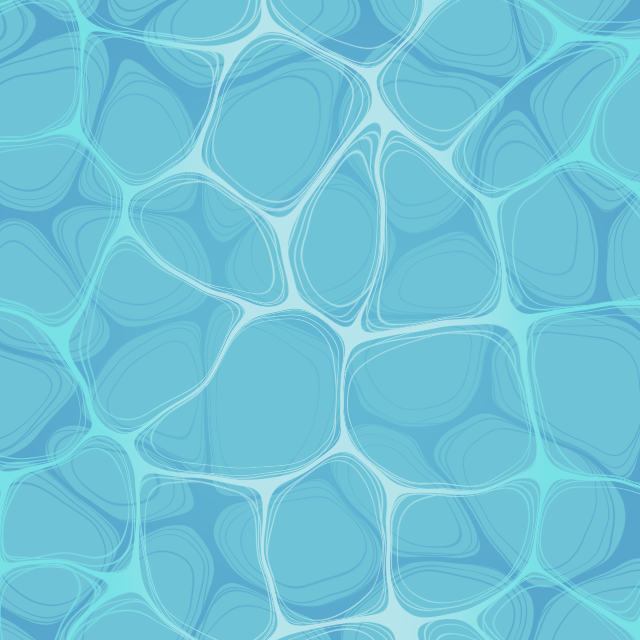
A Shadertoy shader for this texture:

```glsl
// Sunlit pool water: a pale caustic web over a blue, fainter shadow web.
// Each web is a warped Voronoi diagram whose edge distances are blended by a
// smooth minimum, which rounds the cells; thin looser strands run beside it.

vec2 hash22(vec2 p) {
    vec3 q = fract(p.xyx * vec3(0.1031, 0.1030, 0.0973));
    q += dot(q, q.yzx + 33.33);
    return fract((q.xx + q.yz) * q.zy);
}

// Smooth two-channel value noise in -1..1
vec2 noise2(vec2 p) {
    vec2 i = floor(p), f = fract(p);
    f = f * f * (3.0 - 2.0 * f);
    vec2 low = mix(hash22(i), hash22(i + vec2(1, 0)), f.x);
    vec2 high = mix(hash22(i + vec2(0, 1)), hash22(i + vec2(1, 1)), f.x);
    return 2.0 * mix(low, high, f.y) - 1.0;
}

vec2 cellPoint(vec2 cell) {
    return cell + 0.5 + 0.84 * (hash22(cell + 57.0) - 0.5);
}

// Distance to the cell border; a lower sharpness gives rounder corners
float roundedCell(vec2 p, float sharpness) {
    vec2 home = floor(p), nearestCell = home, toNearest = vec2(9.0);
    for (int y = -1; y <= 1; y++)
    for (int x = -1; x <= 1; x++) {
        vec2 cell = home + vec2(x, y);
        vec2 offset = cellPoint(cell) - p;
        if (dot(offset, offset) < dot(toNearest, toNearest)) {
            toNearest = offset;
            nearestCell = cell;
        }
    }
    float sum = 0.0;
    for (int y = -2; y <= 2; y++)
    for (int x = -2; x <= 2; x++) {
        if (x == 0 && y == 0) continue;
        vec2 offset = cellPoint(nearestCell + vec2(x, y)) - p;
        float border = dot(0.5 * (offset + toNearest), normalize(offset - toNearest));
        sum += exp(-sharpness * border);
    }
    return -log(sum) / sharpness;
}

// Coverage of one web: solid ribbons with filled junctions, plus strands
float web(vec2 p, float sharpness, float halfWidth, float blur) {
    p += 0.13 * noise2(p * 1.3 + 4.0) + 0.025 * noise2(p * 4.0);
    float ribbon = halfWidth * (1.0 + 0.6 * noise2(p * 2.3 + 9.0).x);
    float cover = 1.0 - smoothstep(ribbon - blur, ribbon + blur, roundedCell(p, sharpness));

    for (int i = 1; i <= 3; i++) {
        float k = float(i);
        vec2 q = p + 0.035 * noise2(p * 1.9 + 17.0 * k);
        float d = abs(roundedCell(q, sharpness * (0.85 - 0.15 * k)) - 0.012);
        float thin = 0.0035 + 0.002 * noise2(p * 3.0 + 31.0 * k).y;
        cover = max(cover, 0.85 * (1.0 - smoothstep(thin - blur, thin + blur, d)));
    }
    return cover;
}

void mainImage(out vec4 fragColor, in vec2 fragCoord) {
    vec2 uv = fragCoord / iResolution.y;
    vec2 centred = fragCoord / iResolution.xy - 0.5;
    float scale = 4.6;
    float blur = 0.7 * scale / iResolution.y;

    vec3 water = vec3(0.43, 0.77, 0.84);

    // Shadows deepen away from the centre
    float outer = smoothstep(0.15, 0.6, length(centred));
    vec3 shadow = mix(vec3(0.38, 0.72, 0.825), vec3(0.34, 0.65, 0.80), outer);
    float shadowWeb = web(uv * scale + vec2(23.4, 41.7), 15.0, 0.016, blur);
    vec3 color = mix(water, shadow, shadowWeb);

    // Light turns from white in the middle to aqua at the sides
    float side = smoothstep(0.16, 0.40, abs(centred.x) + 0.12 * abs(centred.y));
    vec3 light = mix(vec3(0.73, 0.90, 0.925), vec3(0.47, 0.89, 0.905), side);
    float lightWeb = web(uv * scale + vec2(7.3, 12.6), 19.0, 0.013, blur);
    color = mix(color, light, 0.95 * lightWeb);

    fragColor = vec4(color, 1.0);
}
```
